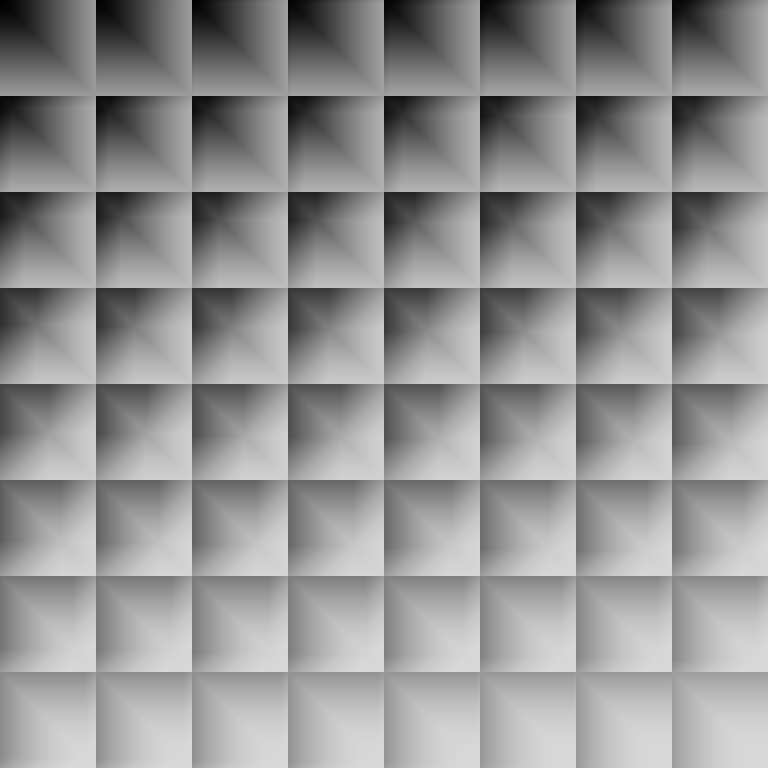
Give the GLSL for this pattern, as a WebGL 2 fragment shader.

```glsl
#version 300 es
precision highp float;
// An 8 by 8 grid of grey tiles, each a slice through an RGB colour cube.
// Red runs right, green runs down, and blue grows tile by tile in reading order;
// each colour is reduced to its lightness and passed through a soft tone curve.

uniform vec2 u_resolution;
out vec4 fragColor;

// Midpoint of the strongest and weakest channels
float lightness(vec3 c) {
    float strongest = max(c.r, max(c.g, c.b));
    float weakest = min(c.r, min(c.g, c.b));
    return 0.5 * (strongest + weakest);
}

// S-shaped curve: gentle toe, lifted mid greys, shoulder below white
float toneCurve(float light) {
    return 0.85 * (1.0 - pow(1.0 - pow(light, 1.55), 3.0));
}

// Grey at a canvas position, measured from the top left, 0 to 1
float cubeSlices(vec2 position) {
    vec2 grid = clamp(position, 0.0, 0.99999) * 8.0;
    vec2 tile = floor(grid);
    float blue = (tile.y * 8.0 + tile.x) / 63.0;
    return toneCurve(lightness(vec3(fract(grid), blue)));
}

void main() {
    // Average a 3 by 3 set of samples to smooth the tile borders
    float grey = 0.0;
    for (int j = -1; j <= 1; j++) {
        for (int i = -1; i <= 1; i++) {
            vec2 uv = (gl_FragCoord.xy + vec2(i, j) / 3.0) / u_resolution;
            grey += cubeSlices(vec2(uv.x, 1.0 - uv.y)) / 9.0;
        }
    }
    fragColor = vec4(vec3(grey), 1.0);
}
```
